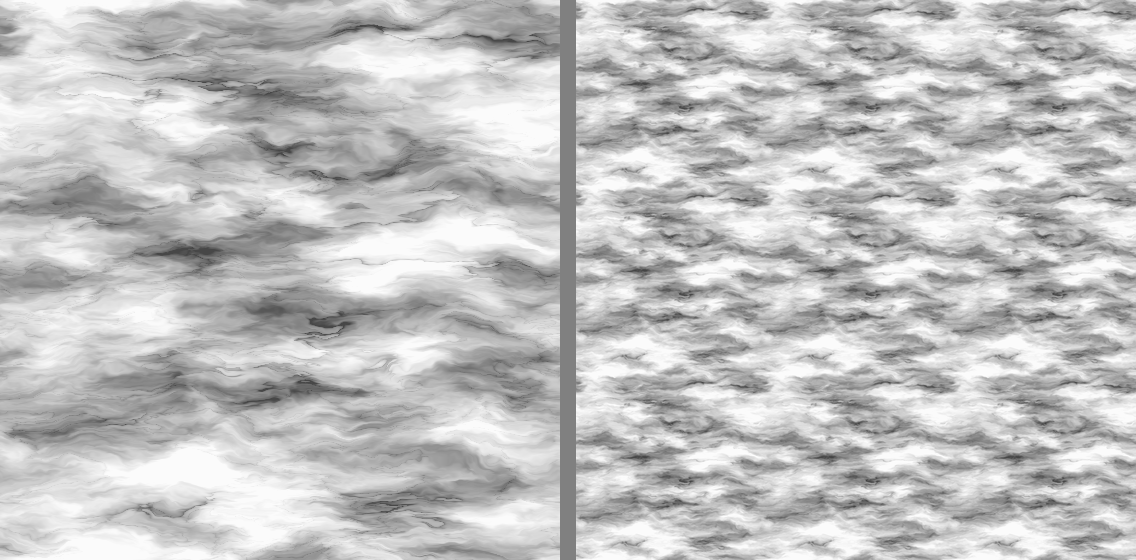
Left: one tile. Right: repeated 3 by 3.
This texture is drawn by a WebGL 1 fragment shader. Its source:

```glsl
precision highp float;

// Grey marble with cloudy bands stretched sideways, torn streaks and thin veins.
// Wrapping value noise is warped by itself; veins follow its zero contours,
// sharp on one side and fading on the other. Every layer tiles over the canvas.

uniform vec2 u_resolution;

const int OCTAVES = 5;
const float GAIN = 0.58;
const float VALUE_NOISE_DEVIATION = 0.527;

float hash(vec2 cell, float seed) {
    return fract(sin(dot(cell, vec2(127.1, 311.7)) + seed * 74.7) * 43758.5453);
}

// Random value of a lattice point, repeating after a whole number of cells.
float lattice(vec2 cell, vec2 period, float seed) {
    return hash(floor(mod(cell + 0.5, period)), seed) * 2.0 - 1.0;
}

float wrapNoise(vec2 p, vec2 period, float seed) {
    vec2 cell = floor(p);
    vec2 f = fract(p);
    vec2 blend = f * f * (3.0 - 2.0 * f);
    float low = mix(lattice(cell, period, seed),
                    lattice(cell + vec2(1.0, 0.0), period, seed), blend.x);
    float high = mix(lattice(cell + vec2(0.0, 1.0), period, seed),
                     lattice(cell + vec2(1.0, 1.0), period, seed), blend.x);
    return mix(low, high, blend.y);
}

// Layered noise, scaled to a standard deviation of about one.
float fbm(vec2 uv, vec2 period, float seed) {
    float sum = 0.0;
    float amplitude = 1.0;
    for (int i = 0; i < OCTAVES; i++) {
        vec2 shift = vec2(0.37, 0.61) * (seed + float(i));
        sum += amplitude * wrapNoise(uv * period + shift, period, seed);
        period *= 2.0;
        amplitude *= GAIN;
        seed += 1.7;
    }
    return sum / VALUE_NOISE_DEVIATION;
}

// Dark line along the zero contour, with a soft shadow on its positive side.
float vein(float height, float sharpness, float shadow) {
    return exp(-max(height, 0.0) * shadow + min(height, 0.0) * sharpness);
}

// Maps a roughly normal value to grey, compressing the bright end.
float marbleTone(float value) {
    return clamp(0.785 + 0.158 * value - 0.02 * value * value, 0.28, 0.985);
}

void main() {
    vec2 uv = gl_FragCoord.xy / u_resolution;

    // Slow vertical undulation, then sideways tearing in thin layers.
    vec2 bent = uv + vec2(0.0, 0.0075) * fbm(uv, vec2(6.0, 9.0), 3.0);
    vec2 torn = bent + vec2(0.024, 0.0) * fbm(bent, vec2(6.0, 30.0), 17.0);

    // Broad clouds and fine streaks.
    float clouds = fbm(torn, vec2(5.0, 14.0), 31.0);
    float streaks = fbm(torn, vec2(11.0, 44.0), 47.0);

    // Main veins come and go; fainter wisps run everywhere.
    float presence = smoothstep(-0.9, 1.1, fbm(bent, vec2(4.0, 9.0), 59.0));
    float mainVein = vein(fbm(torn, vec2(3.0, 13.0), 73.0), 15.0, 3.2);
    float wisp = vein(fbm(torn, vec2(5.0, 21.0), 89.0), 14.0, 6.0);

    float value = 0.27 + 0.84 * clouds + 0.17 * streaks;
    value -= 1.45 * presence * mainVein + 0.5 * wisp;

    gl_FragColor = vec4(vec3(marbleTone(value)), 1.0);
}
```
